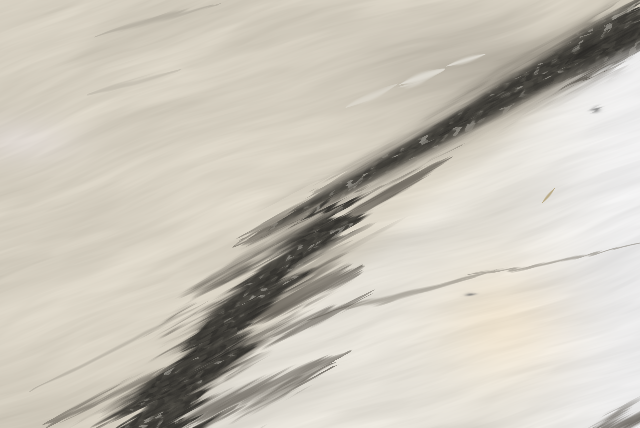
Reproduce this texture procedurally as a WebGL 1 fragment shader.

```glsl
precision highp float;
uniform vec2 u_resolution;

vec2 hash2(vec2 c) {
  return fract(sin(vec2(dot(c, vec2(127.1, 311.7)), dot(c, vec2(269.5, 183.3)))) * 43758.5);
}

// Smooth cellular noise: random cell values blended by distance
float cells(vec2 p) {
  vec2 base = floor(p), f = fract(p);
  float sum = 0.0, total = 0.0;
  for (int j = -1; j <= 1; j++) {
    for (int i = -1; i <= 1; i++) {
      vec2 o = vec2(float(i), float(j));
      vec2 r = hash2(base + o);
      vec2 d = o + r - f;
      float w = exp(-7.0 * dot(d, d));
      sum += w * fract(r.x * 17.0 + r.y * 31.0);
      total += w;
    }
  }
  return clamp((sum / total - 0.5) * 1.3 + 0.5, 0.0, 1.0);
}

float streaks(vec2 p) {
  return 0.5 * cells(p) + 0.3 * cells(p * 2.1 + 7.3) + 0.2 * cells(p * 4.3 + 19.1);
}

vec2 grainSpace(vec2 p, float angle) {
  float c = cos(angle), s = sin(angle);
  return vec2(c * p.x + s * p.y, c * p.y - s * p.x);
}

// Distance to a segment whose radius goes from a.z to b.z
float taper(vec2 p, vec3 a, vec3 b) {
  vec2 ab = b.xy - a.xy;
  float t = clamp(dot(p - a.xy, ab) / dot(ab, ab), 0.0, 1.0);
  return length(p - a.xy - ab * t) - mix(a.z, b.z, t);
}

float vein(vec2 p) {
  vec3 low = vec3(0.44, 0.12, 0.045), mid = vec3(0.62, 0.335, 0.042);
  vec3 bend = vec3(0.70, 0.415, 0.034), knot = vec3(0.81, 0.49, 0.032);
  vec3 tip = vec3(0.71, 0.515, 0.006), neck = vec3(0.86, 0.592, 0.015);
  vec3 arm = vec3(1.09, 0.722, 0.026), high = vec3(1.27, 0.825, 0.032);
  float d = taper(p, vec3(0.34, -0.03, 0.085), low);
  d = min(d, taper(p, low, mid));
  d = min(d, taper(p, mid, bend));
  d = min(d, taper(p, bend, knot));
  d = min(d, taper(p, knot, vec3(0.78, 0.53, 0.018)));
  d = min(d, taper(p, tip, neck));
  d = min(d, taper(p, neck, arm));
  d = min(d, taper(p, arm, high));
  return min(d, taper(p, high, vec3(1.53, 0.96, 0.052)));
}

// Soft stroke that thins out at both ends
float wisp(vec2 p, vec2 a, vec2 b, float radius) {
  vec2 ab = b - a;
  float t = clamp(dot(p - a, ab) / dot(ab, ab), 0.0, 1.0);
  float r = radius * (0.15 + 0.85 * sin(3.1416 * t));
  return smoothstep(r, r * 0.1, length(p - a - ab * t));
}

float glow(vec2 p, vec2 centre, vec2 size) {
  vec2 d = (p - centre) / size;
  return exp(-dot(d, d));
}

void main() {
  vec2 p = gl_FragCoord.xy / u_resolution.y;
  p.x *= 1.5 * u_resolution.y / u_resolution.x;
  float angle = 0.5;
  vec2 along = vec2(cos(angle), sin(angle));
  vec2 g = grainSpace(p, angle);
  vec2 b = grainSpace(p, 0.33);
  b.y += 0.012 * sin(b.x * 5.0 + 1.0) + 0.006 * sin(b.x * 11.0 + b.y * 9.0);

  // Stone ground: warm above the vein, paler below
  float below = 0.83 * (p.x - 0.36) - p.y;
  float side = smoothstep(-0.06, 0.07, below);
  float broad = streaks(b * vec2(1.8, 11.0));
  float fine = streaks(b * vec2(4.0, 55.0) + 3.0);
  vec3 col = mix(vec3(0.835, 0.81, 0.755), vec3(0.89, 0.875, 0.84), side);
  col = mix(col, vec3(0.93, 0.93, 0.935), side * smoothstep(1.1, 1.5, p.x) * 0.9);
  col += (broad - 0.5) * 0.10 + (fine - 0.5) * 0.045;
  col -= vec3(0.10, 0.10, 0.095) * (1.0 - side) * glow(p, vec2(1.12, 0.85), vec2(0.28, 0.13));
  col += vec3(0.04, 0.01, -0.035) * glow(p, vec2(1.19, 0.24), vec2(0.15, 0.13));
  col += vec3(0.04, 0.04, 0.07) * glow(p, vec2(0.05, 0.67), vec2(0.12, 0.05));

  // Faint thin veins and pale flecks
  vec2 w = p + along * (fine - 0.5) * 0.05 + vec2(0.0, broad - 0.5) * 0.025;
  float thin = wisp(w, vec2(0.72, 0.25), vec2(1.16, 0.37), 0.008);
  thin = max(thin, wisp(w, vec2(1.08, 0.355), vec2(1.56, 0.435), 0.006));
  thin = max(thin, 0.6 * wisp(w, vec2(0.08, 0.09), vec2(0.48, 0.30), 0.007));
  thin = max(thin, 0.5 * wisp(w, vec2(0.22, 0.91), vec2(0.52, 0.985), 0.012));
  thin = max(thin, 0.4 * wisp(w, vec2(0.2, 0.78), vec2(0.42, 0.84), 0.012));
  col = mix(col, vec3(0.52, 0.50, 0.46), thin * 0.55);
  float pale = wisp(w, vec2(0.94, 0.80), vec2(1.03, 0.83), 0.018);
  pale = max(pale, wisp(w, vec2(1.04, 0.84), vec2(1.13, 0.87), 0.013));
  pale = max(pale, 0.6 * wisp(w, vec2(0.82, 0.75), vec2(0.93, 0.80), 0.012));
  col = mix(col, vec3(0.90, 0.89, 0.86), pale * 0.8);
  col = mix(col, vec3(0.66, 0.58, 0.38), 0.7 * wisp(p, vec2(1.27, 0.525), vec2(1.30, 0.56), 0.005));
  float dots = max(glow(w, vec2(1.10, 0.312), vec2(0.012, 0.005)), glow(w, vec2(1.40, 0.75), vec2(0.013, 0.005)));
  col = mix(col, vec3(0.42), dots * 0.7);

  // Feathered fringe, displaced along the grain
  float comb = streaks(g * vec2(3.0, 34.0));
  float hair = streaks(g * vec2(5.0, 85.0) + 11.0);
  float halo = vein(p + along * ((comb - 0.5) * 0.46 + (hair - 0.5) * 0.16));
  float fringe = smoothstep(0.045, -0.025, halo) * (0.45 + 0.55 * hair);
  vec2 q = p + along * (comb - 0.5) * 0.16 + vec2(0.0, hair - 0.5) * 0.035;
  float tuft = wisp(q, vec2(0.58, 0.25), vec2(0.84, 0.37), 0.035);
  tuft = max(tuft, wisp(q, vec2(0.40, 0.01), vec2(0.78, 0.15), 0.038));
  tuft = max(tuft, 0.8 * wisp(q, vec2(0.50, 0.16), vec2(0.86, 0.31), 0.022));
  tuft = max(tuft, 0.9 * wisp(q, vec2(0.80, 0.48), vec2(1.07, 0.64), 0.024));
  tuft = max(tuft, wisp(q, vec2(1.20, 0.765), vec2(1.46, 0.865), 0.014));
  tuft = max(tuft, 0.8 * wisp(q, vec2(0.08, 0.0), vec2(0.42, 0.14), 0.020));
  tuft = max(tuft, 0.7 * wisp(q, vec2(0.57, 0.44), vec2(0.80, 0.54), 0.025));
  tuft = max(tuft, wisp(q, vec2(1.36, -0.02), vec2(1.58, 0.06), 0.028));
  fringe = max(fringe, tuft * (0.5 + 0.5 * comb));
  col = mix(col, vec3(0.31, 0.29, 0.26), clamp(fringe, 0.0, 1.0) * 0.88);

  // Dark core with mineral grain
  float core = vein(p + along * ((comb - 0.5) * 0.22 + (hair - 0.5) * 0.08));
  float grit = cells(g * vec2(70.0, 150.0) + 4.0 * comb);
  vec3 dark = mix(vec3(0.15, 0.145, 0.135), vec3(0.34, 0.33, 0.30), 0.6 * hair + 0.4 * grit);
  dark += 0.22 * smoothstep(0.80, 1.0, grit) * smoothstep(0.4, 0.7, hair);
  col = mix(col, dark, smoothstep(0.014, -0.016, core) * 0.95);

  gl_FragColor = vec4(clamp(col, 0.0, 1.0), 1.0);
}
```
